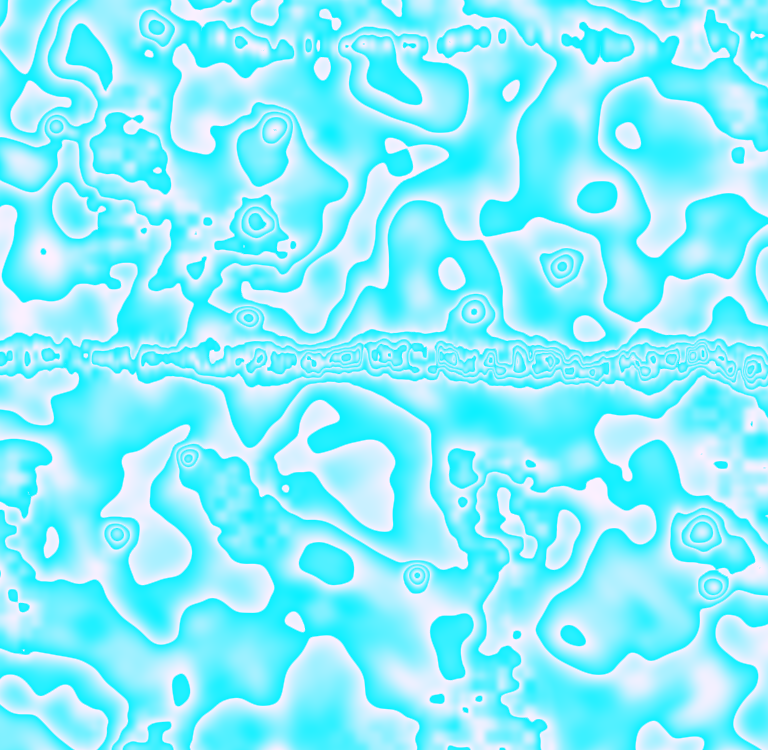
Give the GLSL for this texture, as a Shadertoy shader.

```glsl
// Cyan and pale pink contour islands of wrapped noise, with two bands of fine turbulence.

const vec3 CYAN = vec3(0.04, 0.94, 1.0);
const vec3 PALE = vec3(1.0, 0.94, 1.0);

const float ISLAND_SCALE = 11.5;   // cells per canvas height
const float ISLAND_LEVELS = 2.7;   // colour cycles spanned by the islands
const float DETAIL_SCALE = 24.0;
const float DETAIL_LEVELS = 0.85;
const float ROUGH_SCALE = 58.0;
const float ROUGH_LEVELS = 0.9;
const float WARP = 0.035;

const float MAIN_BAND_Y = 0.518;
const float MAIN_BAND_WIDTH = 0.021;
const float MAIN_BAND_LEVELS = 3.6;
const float TOP_BAND_Y = 0.945;
const float TOP_BAND_WIDTH = 0.016;
const float TOP_BAND_LEVELS = 2.0;
const vec2 BAND_SCALE = vec2(78.0, 42.0);

const int RING_COUNT = 12;
const float RING_RADIUS = 0.021;
const float RING_LEVELS = 2.8;
const float EDGE_SOFTNESS = 1.2;

float hash(vec2 p) {
    return fract(sin(dot(p, vec2(127.1, 311.7))) * 43758.5453);
}

// Value noise with a quintic fade
float noise(vec2 p) {
    vec2 cell = floor(p);
    vec2 f = fract(p);
    f = f * f * f * (f * (f * 6.0 - 15.0) + 10.0);
    float low = mix(hash(cell), hash(cell + vec2(1.0, 0.0)), f.x);
    float high = mix(hash(cell + vec2(0.0, 1.0)), hash(cell + vec2(1.0, 1.0)), f.x);
    return mix(low, high, f.y);
}

vec2 rotate(vec2 p, float angle) {
    float c = cos(angle), s = sin(angle);
    return vec2(c * p.x - s * p.y, s * p.x + c * p.y);
}

float bell(float x, float width) {
    return exp(-x * x / (width * width));
}

// Large islands with patches of finer detail
float islands(vec2 p) {
    vec2 bend = vec2(noise(p * 7.0 + 31.0), noise(p * 7.0 + 67.0)) - 0.5;
    vec2 q = p + WARP * bend;
    float patches = smoothstep(0.6, 0.9, noise(p * 6.0 + 9.0));
    return ISLAND_LEVELS * noise(rotate(q, 0.5) * ISLAND_SCALE + 13.0)
         + DETAIL_LEVELS * noise(rotate(q, 1.1) * DETAIL_SCALE + 41.0)
         + ROUGH_LEVELS * patches * noise(p * ROUGH_SCALE + 5.0);
}

// Horizontal bands of small upright grains
float bands(vec2 p) {
    float sway = 0.02 * (noise(p * vec2(14.0, 2.0) + 3.0) - 0.5);
    float mainBand = bell(p.y - MAIN_BAND_Y + sway, MAIN_BAND_WIDTH);
    mainBand *= mix(0.45, 1.0, smoothstep(0.2, 0.6, p.x));
    float topBand = bell(p.y - TOP_BAND_Y + sway, TOP_BAND_WIDTH);
    topBand *= smoothstep(0.2, 0.35, p.x) * mix(1.0, 0.4, smoothstep(0.55, 0.7, p.x));
    float grain = noise(p * BAND_SCALE) + 0.35 * noise(p * BAND_SCALE * 1.9 + 17.0);
    float streaks = noise(p * vec2(85.0, 20.0) + 29.0);
    return MAIN_BAND_LEVELS * mainBand * grain + TOP_BAND_LEVELS * topBand * streaks;
}

// Scattered steep bumps that wrap into concentric rings
float rings(vec2 p) {
    float sum = 0.0;
    for (int i = 0; i < RING_COUNT; i++) {
        float id = float(i);
        vec2 centre = vec2(hash(vec2(id, 2.0)), hash(vec2(id, 7.0)));
        float radius = RING_RADIUS * mix(0.6, 1.2, hash(vec2(id, 11.0)));
        float wobble = mix(0.75, 1.25, noise(p * 50.0 + id));
        sum += RING_LEVELS * bell(length(p - centre) * wobble, radius);
    }
    return sum;
}

// Integral of fract, used to box-filter the sawtooth
float sawIntegral(float x) {
    float f = fract(x);
    return 0.5 * (floor(x) + f * f);
}

float smoothSaw(float x, float width) {
    float w = max(width, 0.004);
    return (sawIntegral(x + 0.5 * w) - sawIntegral(x - 0.5 * w)) / w;
}

void mainImage(out vec4 fragColor, in vec2 fragCoord) {
    vec2 p = fragCoord / iResolution.y;
    float height = islands(p) + bands(p) + rings(p);
    float tone = smoothSaw(height, EDGE_SOFTNESS * fwidth(height));
    fragColor = vec4(mix(CYAN, PALE, clamp(tone, 0.0, 1.0)), 1.0);
}
```
